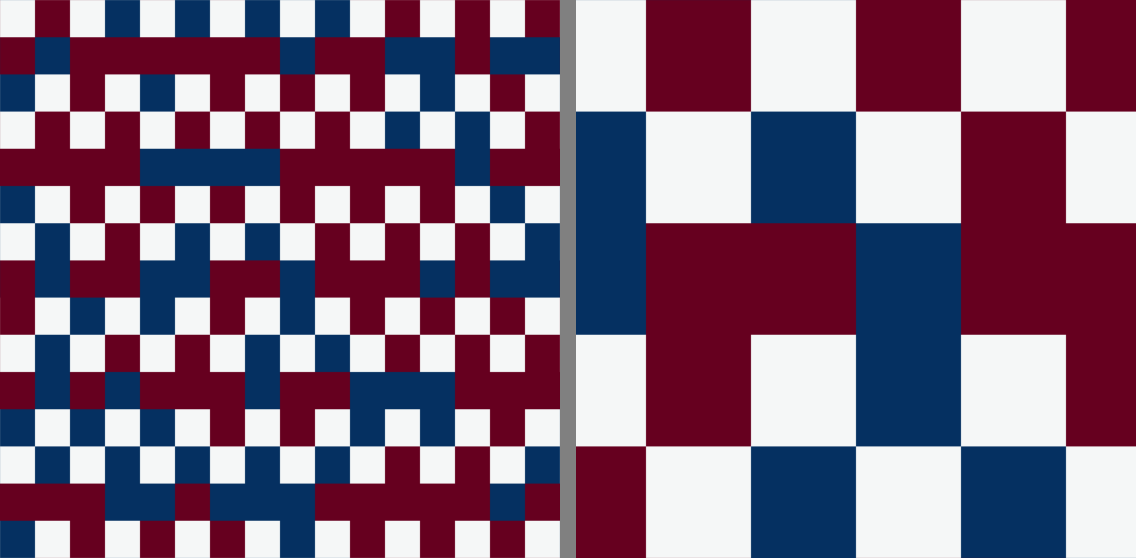
Left, the full canvas; right, a detail of the centre.
A Shadertoy shader for this pattern:

```glsl
const vec2 GRID = vec2(16.0, 15.0);

float hash(ivec2 cell) {
    uint h = uint(cell.x) * 1597334677u ^ uint(cell.y) * 3812015801u;
    h = (h ^ (h >> 16)) * 2146121005u;
    h = (h ^ (h >> 15)) * 2221713035u;
    h ^= h >> 16;
    return float(h & 65535u) / 65536.0;
}

vec3 cellColor(vec2 index) {
    vec2 cell = mod(index, GRID);
    float row = mod(cell.y, 3.0);
    float column = mod(cell.x, 2.0);

    // White checks in two rows of three, offset by one column
    bool isWhite = (row < 0.5 && column > 0.5) || (row > 1.5 && column < 0.5);
    if (isWhite) return vec3(0.96, 0.97, 0.97);

    // Remaining cells are randomly maroon or navy
    vec3 maroon = vec3(0.40, 0.00, 0.12);
    vec3 navy = vec3(0.02, 0.19, 0.38);
    return hash(ivec2(cell) + 7) < 0.56 ? maroon : navy;
}

void mainImage(out vec4 fragColor, in vec2 fragCoord) {
    vec2 p = fragCoord / iResolution.xy * GRID;

    // Blend the four cells around the nearest corner over about one pixel
    vec2 corner = floor(p + 0.5);
    vec2 pixel = GRID / iResolution.xy;
    vec2 blend = clamp((p - corner) / (1.2 * pixel) + 0.5, 0.0, 1.0);

    vec3 below = mix(cellColor(corner - 1.0), cellColor(corner - vec2(0.0, 1.0)), blend.x);
    vec3 above = mix(cellColor(corner - vec2(1.0, 0.0)), cellColor(corner), blend.x);
    fragColor = vec4(mix(below, above, blend.y), 1.0);
}
```
